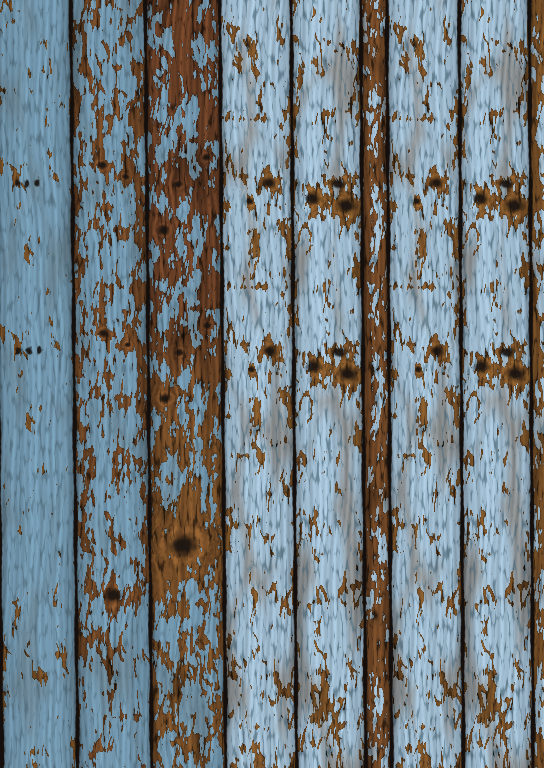
Give the GLSL for this texture, as a WebGL 2 fragment shader.

```glsl
#version 300 es
precision highp float;
uniform vec2 u_resolution;
out vec4 fragColor;

const float REPEAT = 0.219; // vertical distance between repeated markings

vec2 hash2(vec2 p) {
  vec3 h = fract(p.xyx * vec3(0.1031, 0.1030, 0.0973));
  h += dot(h, h.yzx + 33.33);
  return fract((h.xx + h.yz) * h.zy);
}

// Cellular noise: distance to the nearest scattered point
float cells(vec2 p) {
  vec2 base = floor(p), f = p - base;
  float nearest = 4.0;
  for (int y = -1; y <= 1; y++)
    for (int x = -1; x <= 1; x++) {
      vec2 o = vec2(x, y), d = o + hash2(base + o) - f;
      nearest = min(nearest, dot(d, d));
    }
  return sqrt(nearest);
}

// Layers of tall cells, from broad patches to hairline chips
float flakes(vec2 q) {
  q.x += 0.003 * sin(q.y * 40.0) + 0.0015 * sin(q.y * 113.0 + q.x * 200.0);
  return 0.34 * cells(q * vec2(42, 13)) + 0.28 * cells(q * vec2(95, 34) + 7.0)
       + 0.22 * cells(q * vec2(200, 75) + 19.0) + 0.16 * cells(q * vec2(330, 60) + 31.0);
}

// The wear of one stretch of board returns once further down
float wear(vec2 q) {
  float again = smoothstep(0.35, 0.38, q.y) - smoothstep(0.57, 0.60, q.y);
  return mix(flakes(q), flakes(q - vec2(0, REPEAT)), again);
}

float grain(vec2 q) {
  float w = q.x + 0.006 * sin(q.y * 9.0) + 0.002 * sin(q.y * 31.0 + q.x * 40.0);
  return 0.5 + 0.25 * sin(w * 380.0 + 3.0 * sin(w * 97.0))
             + 0.25 * sin(w * 830.0 + 2.0 * sin(q.y * 14.0));
}

// Seams, paint cover per kind of board, and knots as (kind, across, down, radius)
const float seams[10] = float[](-0.01, 0.130, 0.267, 0.404, 0.535, 0.663, 0.711, 0.844, 0.973, 1.1);
const float cover[9] = float[](0.62, 0.48, 0.40, 0.56, 0.565, 0.37, 0.56, 0.565, 0.40);
const vec4 knots[12] = vec4[](
  vec4(1, 0.40, 0.215, 0.006), vec4(1, 0.72, 0.230, 0.004), vec4(1, 0.50, 0.775, 0.012),
  vec4(2, 0.45, 0.710, 0.017), vec4(2, 0.22, 0.300, 0.007), vec4(2, 0.80, 0.205, 0.005),
  vec4(2, 0.42, 0.240, 0.005), vec4(3, 0.67, 0.238, 0.008), vec4(3, 0.40, 0.262, 0.005),
  vec4(4, 0.66, 0.240, 0.009), vec4(4, 0.78, 0.268, 0.011), vec4(4, 0.28, 0.258, 0.010));

void main() {
  vec2 uv = gl_FragCoord.xy / u_resolution;
  float down = 1.0 - uv.y;
  float x = uv.x - (0.014 - 0.007 * uv.x) * down; // boards lean slightly

  // Find the board; two of them appear twice
  int board = 0;
  for (int i = 1; i < 9; i++) if (x > seams[i]) board = i;
  int kind = board == 6 || board == 7 ? board - 3 : board;
  float left = seams[board], width = seams[board + 1] - left;
  float across = (x - left) / width;
  float edge = min(x - left, left + width - x);
  vec2 local = vec2((x - left) * 0.707, down);
  vec2 q = local + vec2(float(kind) * 1.7, 0);
  float rough = cells(q * vec2(150, 110));

  // Knots and nail holes
  float halo = 0.0, core = 0.0, bend = 0.0, ring = 0.0;
  for (int i = 0; i < 12; i++) {
    vec4 k = knots[i];
    if (int(k.x) != kind) continue;
    vec2 d = local - vec2(k.y * width * 0.707, k.z);
    if (k.z < 0.36 && d.y > REPEAT * 0.5) d.y -= REPEAT;
    float r = length(d * vec2(0.85, 1.1)) * (0.8 + 0.4 * rough) / k.w;
    float h = exp(-r * r * 0.22);
    halo = max(halo, h);
    bend += d.x * h * 0.7;
    ring += h * sin(r * 6.0);
    core = max(core, 1.0 - smoothstep(0.35, 0.95, r));
  }
  if (kind == 0)
    for (int i = 0; i < 6; i++) {
      vec2 hole = vec2(0.27 + 0.135 * float(i % 3), 0.238 + REPEAT * float(i / 3));
      float r = length((local - vec2(hole.x * width * 0.707, hole.y)) * vec2(1, 0.6));
      core = max(core, 1.0 - smoothstep(0.002, 0.005, r * (0.7 + rough)));
      halo = max(halo, 0.5 * exp(-r * r * 9000.0));
    }

  // Flat scars across the boards
  float scar = 0.0;
  for (int i = 0; i < 3; i++) {
    float at = kind == 0 ? 0.88 + 0.1 * float(i) : 0.155 + REPEAT * float(i);
    vec2 d = vec2(across - 0.45, (down - at) * (kind == 0 ? 50.0 : 110.0));
    if (kind == 0 || kind == 3) scar = max(scar, exp(-dot(d, d) * vec2(9, 1.2).x * 0.7));
  }

  // Bare wood
  float lines = grain(q - vec2(bend, 0));
  float broad = cells(q * vec2(30, 9) + 50.0);
  float fine = cells(q * vec2(260, 50) + 70.0);
  vec3 wood = mix(vec3(0.33, 0.21, 0.11), vec3(0.60, 0.41, 0.20), 0.25 + 0.6 * lines);
  float red = kind == 2 ? 0.75 - 0.6 * smoothstep(0.35, 0.6, down) : kind == 1 || kind == 5 ? 0.4 : 0.0;
  wood = mix(wood, vec3(0.40, 0.23, 0.15) * (0.7 + 0.5 * lines), red);
  wood *= 1.0 - 0.55 * smoothstep(0.5, 0.9, fine) - 0.3 * smoothstep(0.55, 0.9, broad);
  wood *= 1.0 + 0.25 * ring * halo;

  // Weathered paint
  vec3 paint = mix(vec3(0.63, 0.74, 0.82), vec3(0.51, 0.48, 0.45), 0.7 * smoothstep(0.4, 0.85, broad));
  if (kind < 3) paint = mix(paint, vec3(0.33, 0.50, 0.60), 0.6);
  paint = mix(paint, vec3(0.33, 0.44, 0.50), 0.75 * smoothstep(0.45, 0.85, fine));
  paint *= 0.9 + 0.2 * lines;

  // Paint survives where the wear stays below the cover
  float limit = cover[board] - 0.27 * halo - 0.16 * scar - 0.09 * exp(-edge / 0.007);
  if (kind == 1) limit += 0.07 * smoothstep(0.6, 0.8, down) + 0.06 * (lines - 0.5);
  if (kind == 2) limit += 0.05 * smoothstep(0.7, 0.9, down);
  if (kind == 3 || kind == 4) limit -= 0.05 * smoothstep(0.75, 0.95, down);
  float bare = wear(q) - limit;
  wood *= 0.65 + 0.35 * smoothstep(0.0, 0.05, bare); // shadow under the paint rim
  vec3 color = mix(paint, wood, smoothstep(-0.015, 0.015, bare));

  // Dark hollows and seams
  color = mix(color, vec3(0.09, 0.07, 0.06), 0.92 * core);
  color *= 1.0 - 0.4 * exp(-edge / 0.008);
  float gap = 0.0028 + 0.001 * sin(down * 47.0 + float(board)) + 0.0015 * (rough - 0.5);
  color = mix(vec3(0.08, 0.06, 0.05), color, smoothstep(gap - 0.001, gap + 0.002, edge));
  fragColor = vec4(color, 1.0);
}
```
